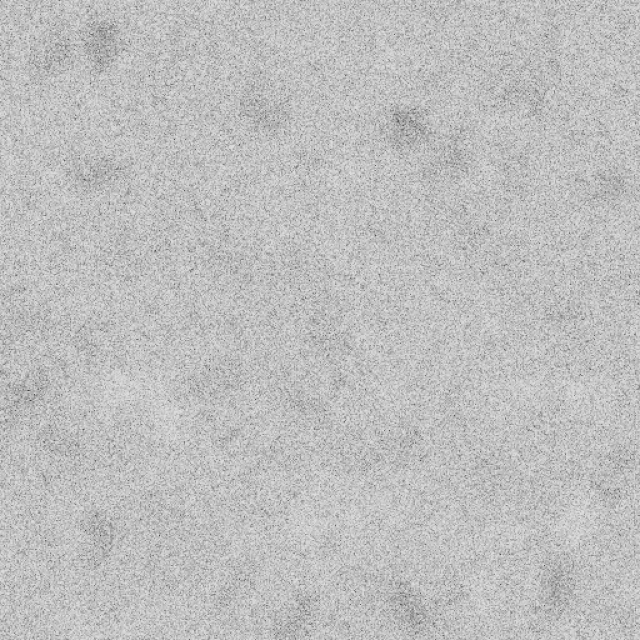
Write a WebGL 1 fragment shader that draws this texture.

```glsl
precision highp float;

uniform vec2 u_resolution;

#define GRAIN_CELLS 512.0
#define STAIN_CELLS 9.0
#define FLECK_CELLS 23.0
#define BASE_TONE 0.757
#define GRAIN_CONTRAST 0.078
#define DARK_SKEW 0.013
#define STAIN_DEPTH 1.1
#define FLECK_DEPTH 0.55
#define MOTTLE_DEPTH 0.09

vec2 hash2(vec2 cell) {
  vec3 q = fract(cell.xyx * vec3(0.1031, 0.1030, 0.0973));
  q += dot(q, q.yzx + 33.33);
  return fract((q.xx + q.yz) * q.zy);
}

// Normally distributed value of one grain cell
float gaussian(vec2 cell) {
  vec2 h = hash2(cell + 17.0);
  return sqrt(-2.0 * log(max(h.x, 0.0005))) * cos(6.28318 * h.y);
}

// Grain blended between cell centres, so its edges stay soft when enlarged
float grain(vec2 uv) {
  vec2 p = uv * GRAIN_CELLS - 0.5;
  vec2 cell = floor(p);
  vec2 f = smoothstep(0.0, 1.0, p - cell);
  float low = mix(gaussian(cell), gaussian(cell + vec2(1.0, 0.0)), f.x);
  float high = mix(gaussian(cell + vec2(0.0, 1.0)), gaussian(cell + 1.0), f.x);
  return mix(low, high, f.y);
}

// Cellular patches: tilted soft ellipses, few of them strongly light or dark
float patches(vec2 p, float seed) {
  vec2 cell = floor(p);
  float sum = 0.0;
  for (int y = -1; y <= 1; y++) {
    for (int x = -1; x <= 1; x++) {
      vec2 c = cell + vec2(float(x), float(y));
      vec2 h = hash2(c + seed);
      vec2 shape = hash2(c + seed + 71.0);
      vec2 d = p - c - 0.15 - 0.7 * h;
      float angle = 3.14159 * shape.x;
      float s = sin(angle);
      float k = cos(angle);
      d = vec2(k * d.x + s * d.y, k * d.y - s * d.x) * vec2(1.5, 2.6);
      float signedStrength = 2.0 * shape.y - 1.0;
      float strength = signedStrength * abs(signedStrength);
      strength *= signedStrength < 0.0 ? 1.0 : 0.6;
      sum += strength * smoothstep(1.0, 0.1, length(d));
    }
  }
  return sum;
}

// Layered sines bend the patch outlines
vec2 warp(vec2 uv) {
  vec2 w = sin(uv.yx * vec2(31.0, 37.0) + vec2(0.7, 2.1));
  w += 0.6 * sin(uv.yx * vec2(83.0, 71.0) + uv * 43.0);
  return uv + 0.009 * w;
}

// Broad unevenness across the whole sheet
float mottle(vec2 uv) {
  float a = sin(uv.x * 13.0 + 2.0 * sin(uv.y * 9.0 + 1.0));
  float b = sin(uv.y * 19.0 + 2.0 * sin(uv.x * 11.0 + 4.0));
  return 0.5 * (a + b);
}

void main() {
  vec2 uv = gl_FragCoord.xy / min(u_resolution.x, u_resolution.y);
  vec2 bent = warp(uv);

  // Patches shift how many grains turn dark or light
  float level = grain(uv);
  level += STAIN_DEPTH * patches(bent * STAIN_CELLS, 5.0);
  level += FLECK_DEPTH * patches(bent * FLECK_CELLS, 139.0);
  level += MOTTLE_DEPTH * mottle(uv);

  // Skewed response: compressed lights and a long tail of dark specks
  level = min(level, 2.6);
  float tone = BASE_TONE + GRAIN_CONTRAST * level - DARK_SKEW * level * level;
  gl_FragColor = vec4(vec3(clamp(tone, 0.0, 1.0)), 1.0);
}
```
